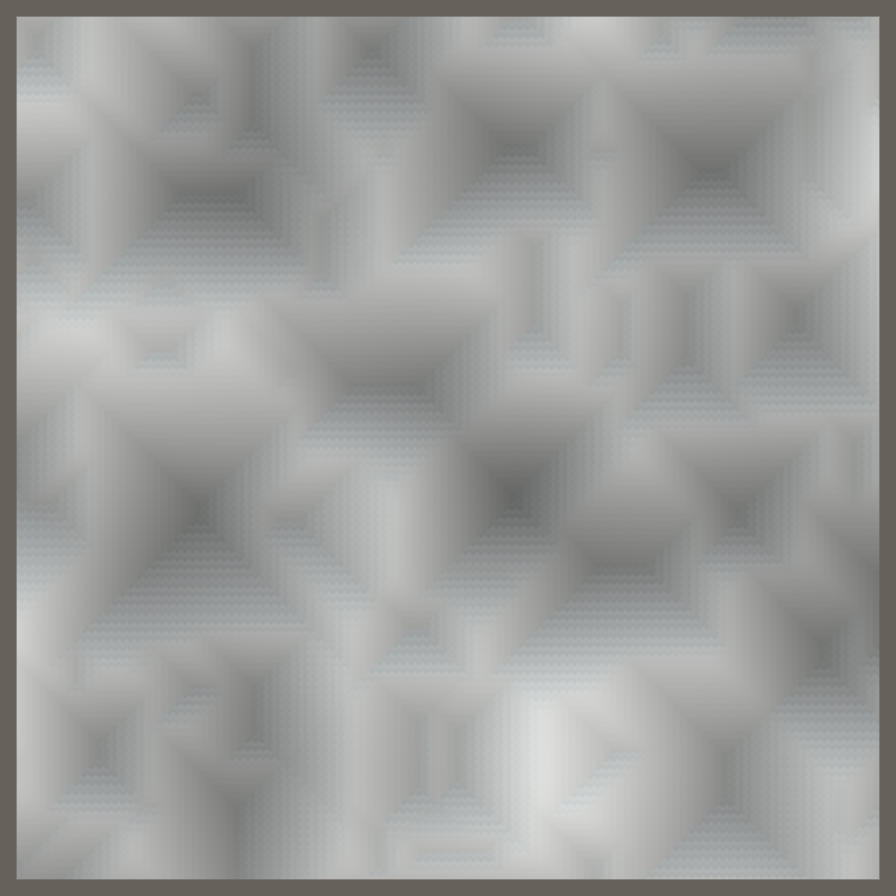
This texture is drawn by a WebGL 1 fragment shader. Its source:

```glsl
precision highp float;
// Framed grey relief of square-sided pits with terraced, finely ribbed slopes.
uniform vec2 u_resolution;

const vec3 FRAME_COLOR = vec3(0.40, 0.38, 0.355);
const vec3 WARM_TINT = vec3(1.0, 0.999, 0.99);
const vec3 COOL_TINT = vec3(0.982, 1.002, 1.0);
const float FRAME_WIDTH = 0.0185;
const float CELLS = 8.0;           // pits across the canvas
const float JITTER = 0.9;
const float MAX_HALF_LENGTH = 0.045;
const float SHALLOW = 0.725;       // floor tone of the shallowest pit
const float DEEP = 0.40;           // floor tone of the deepest pit
const float SLOPE = 2.15;          // tone gained per unit of distance
const float RIDGE_SHARPNESS = 75.0;
const float TERRACES = 128.0;
const float TERRACE_MIX = 0.6;
const float DRIFT_SCALE = 3.2;
const float DRIFT_AMOUNT = 0.13;
const float RIBS = 100.0;
const float BEADS = 115.0;
const float RIB_CONTRAST = 0.013;
const float TAU = 6.28318;

vec2 hash2(vec2 p) {
  vec3 q = fract(p.xyx * vec3(0.1031, 0.1030, 0.0973));
  q += dot(q, q.yzx + 33.33);
  return fract((q.xx + q.yz) * q.zy);
}

float cornerSlope(vec2 cell, vec2 corner, vec2 f) {
  float angle = TAU * hash2(cell + corner + 71.0).x;
  return dot(vec2(cos(angle), sin(angle)), f - corner);
}

float gradientNoise(vec2 p) {
  vec2 cell = floor(p), f = fract(p);
  vec2 u = f * f * f * (f * (f * 6.0 - 15.0) + 10.0);
  float low = mix(cornerSlope(cell, vec2(0.0), f),
                  cornerSlope(cell, vec2(1.0, 0.0), f), u.x);
  float high = mix(cornerSlope(cell, vec2(0.0, 1.0), f),
                   cornerSlope(cell, vec2(1.0), f), u.x);
  return mix(low, high, u.y);
}

// Softly stepped copy of a distance.
float terrace(float d) {
  float s = d * TERRACES;
  float stepped = floor(s) + smoothstep(0.3, 0.7, fract(s));
  return mix(s, stepped, TERRACE_MIX) / TERRACES;
}

// Fine beaded ridges running along a slope.
float ribs(float across, float along) {
  float bead = sin(TAU * BEADS * along);
  return sin(TAU * RIBS * across + 0.9 * bead) + 0.3 * bead;
}

// x: tone, y: rib pattern, z: share of cool, ribbed faces.
vec3 pits(vec2 uv) {
  vec2 home = floor(uv * CELLS);
  float total = 0.0, ribSum = 0.0, coolSum = 0.0;
  for (int j = -2; j <= 2; j++) {
    for (int i = -2; i <= 2; i++) {
      vec2 cell = home + vec2(float(i), float(j));
      vec2 place = hash2(cell);
      vec2 shape = hash2(cell + 19.0);
      vec2 extra = hash2(cell + 43.0);
      vec2 center = (cell + 0.5 + JITTER * (place - 0.5)) / CELLS;

      // Each floor is a short level or upright segment.
      vec2 axis = extra.x < 0.5 ? vec2(1.0, 0.0) : vec2(0.0, 1.0);
      vec2 halfSize = axis * shape.x * MAX_HALF_LENGTH;
      vec2 offset = uv - center;
      vec2 outside = max(abs(offset) - halfSize, 0.0);
      float d = max(outside.x, outside.y);
      float floorTone = mix(SHALLOW, DEEP, shape.y * shape.y);
      float tone = floorTone + SLOPE * terrace(d);

      // Lower and right faces catch the cool light.
      float upright = smoothstep(-0.002, 0.002, outside.y - outside.x);
      float lower = upright * step(offset.y, 0.0);
      float right = (1.0 - upright) * step(0.0, offset.x);
      float weight = exp(-RIDGE_SHARPNESS * (tone - 0.6));
      total += weight;
      coolSum += weight * (lower + 0.65 * right);
      ribSum += weight * (lower * ribs(d, uv.x) + 0.5 * right * ribs(d, uv.y));
    }
  }
  return vec3(0.6 - log(total) / RIDGE_SHARPNESS, ribSum / total, coolSum / total);
}

void main() {
  vec2 uv = gl_FragCoord.xy / u_resolution;
  vec3 relief = pits(uv);
  float tone = relief.x + DRIFT_AMOUNT * gradientNoise(uv * DRIFT_SCALE);
  tone = clamp(tone + RIB_CONTRAST * relief.y, 0.36, 0.87);
  vec3 color = tone * mix(WARM_TINT, COOL_TINT, relief.z);

  // Flat frame with a smoothed inner edge.
  vec2 margin = min(uv, 1.0 - uv);
  float pixel = 1.0 / min(u_resolution.x, u_resolution.y);
  float inside = smoothstep(-0.5 * pixel, 0.5 * pixel,
                            min(margin.x, margin.y) - FRAME_WIDTH);
  gl_FragColor = vec4(mix(FRAME_COLOR, color, inside), 1.0);
}
```
